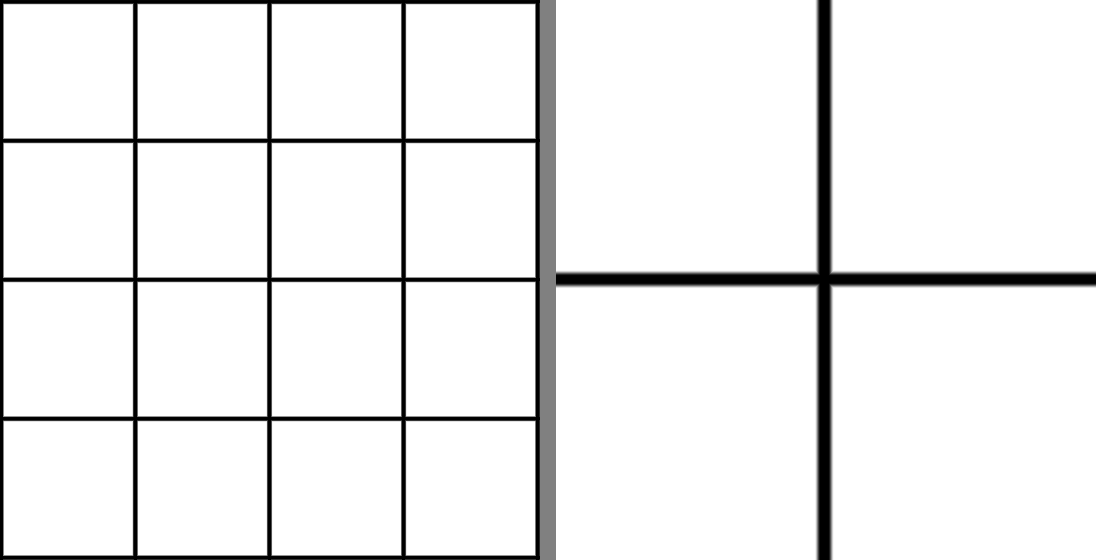
Left, the full canvas; right, a detail of the centre.
Write a Shadertoy shader that draws this pattern.

```glsl
// A four by four grid of white cells ruled with soft-edged black lines.
#define CELLS 4.0
#define FIRST_LINE vec2(0.0022, 0.0032)
#define PITCH vec2(0.2484, 0.2482)
#define LINE_WIDTH vec2(0.0084, 0.0077)
#define EDGE_SOFTNESS 0.0018
#define INK_COLOR vec3(0.0)
#define PAPER_COLOR vec3(1.0)

// Distance on each axis to the nearest ruled line, in canvas fractions.
vec2 lineDistance(vec2 uv) {
    vec2 index = clamp(round((uv - FIRST_LINE) / PITCH), 0.0, CELLS);
    return abs(uv - FIRST_LINE - index * PITCH);
}

void mainImage(out vec4 fragColor, in vec2 fragCoord) {
    // Rows are measured down from the top edge.
    vec2 uv = fragCoord / iResolution.xy;
    uv.y = 1.0 - uv.y;

    // Soft coverage of the vertical and horizontal lines.
    vec2 soft = max(vec2(EDGE_SOFTNESS), 0.75 / iResolution.xy);
    vec2 edge = lineDistance(uv) - 0.5 * LINE_WIDTH;
    vec2 coverage = 1.0 - smoothstep(-soft, soft, edge);

    float ink = max(coverage.x, coverage.y);
    fragColor = vec4(mix(PAPER_COLOR, INK_COLOR, ink), 1.0);
}
```
